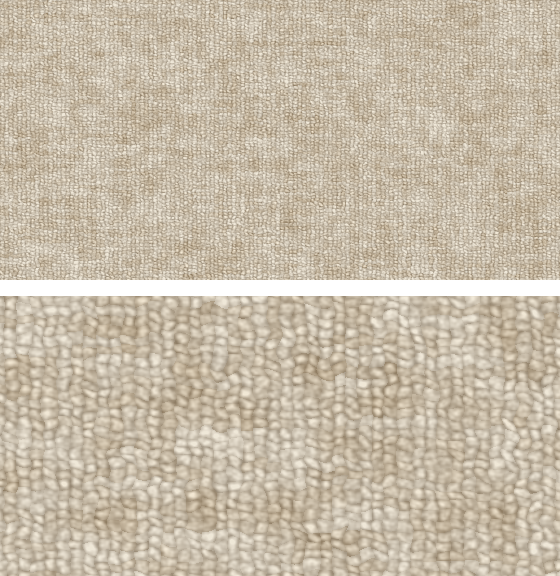
Top: the whole. Bottom: its middle third, enlarged.
A WebGL 2 fragment shader for this texture:

```glsl
#version 300 es
precision highp float;
// Draws a coarse beige woven cloth with irregular nubby knots and short yarn streaks.

uniform vec2 u_resolution;
out vec4 fragColor;

const vec2 THREADS = vec2(64.0, 82.0); // columns and rows per canvas height
const vec3 SHADOW_YARN = vec3(0.55, 0.49, 0.405);
const vec3 LIGHT_YARN = vec3(0.945, 0.908, 0.838);
const vec3 WARM_TINT = vec3(0.014, 0.0, -0.02);

float hash(vec2 p) {
    vec3 q = fract(vec3(p.xyx) * 0.1031);
    q += dot(q, q.yzx + 33.33);
    return fract((q.x + q.y) * q.z);
}

float cornerSlope(vec2 corner, vec2 offset) {
    float angle = 6.28318 * hash(corner);
    return dot(vec2(cos(angle), sin(angle)), offset);
}

// Gradient noise, centred on zero
float gradientNoise(vec2 p) {
    vec2 i = floor(p);
    vec2 f = p - i;
    vec2 w = f * f * f * (f * (f * 6.0 - 15.0) + 10.0);
    vec2 e = vec2(1.0, 0.0);
    float low = mix(cornerSlope(i, f), cornerSlope(i + e, f - e), w.x);
    float high = mix(cornerSlope(i + e.yx, f - e.yx), cornerSlope(i + 1.0, f - 1.0), w.x);
    return mix(low, high, w.y);
}

// Rounded yarn knot: one at the centre, zero in the gap
float knotShape(vec2 q, vec2 size) {
    vec2 a = pow(abs(q / size), vec2(2.3));
    float radius = pow(a.x + a.y, 1.0 / 2.3);
    return 1.0 - smoothstep(0.12, 0.66, radius);
}

// Tone that wanders along each column and row of yarn
float yarnStreaks(vec2 uv, vec2 cell) {
    float column = gradientNoise(vec2(cell.x * 7.31, uv.y * 9.0 + 40.0));
    float row = gradientNoise(vec2(uv.x * 8.0 + 80.0, cell.y * 5.37));
    return 0.17 * column + 0.21 * row;
}

// Broad blotches of bleached and tan yarn
float blotches(vec2 uv) {
    float broad = gradientNoise(uv * vec2(5.0, 6.0) + 17.0);
    float small = gradientNoise(uv * vec2(17.0, 23.0) + 53.0);
    return 0.10 * broad + 0.13 * small;
}

void main() {
    vec2 uv = gl_FragCoord.xy / u_resolution.y;

    // Straight weave grid whose yarns swell and pinch from knot to knot
    vec2 grid = uv * THREADS;
    vec2 swell = vec2(gradientNoise(grid * vec2(0.45, 0.6) + 7.0),
                      gradientNoise(grid * vec2(0.6, 0.4) + 91.0));
    grid += swell * vec2(0.55, 0.75);
    float column = floor(grid.x);
    grid.y += 0.25 * mod(column, 2.0) + 0.3 * hash(vec2(column, 9.0));
    vec2 cell = floor(grid);
    vec2 q = fract(grid) - 0.5;

    // Knots of differing size, slant, depth and brightness
    float variation = hash(cell + 11.0) - 0.5;
    float depth = 0.65 + 0.7 * hash(cell + 137.0);
    q.y += 0.45 * q.x * hash(cell + 71.0);
    vec2 size = vec2(1.02, 1.08) + 0.35 * (vec2(hash(cell + 23.0), hash(cell + 47.0)) - 0.5);
    float knot = knotShape(q, size);
    float relief = 0.44 * depth * (knot - 0.54) + 0.14 * (q.y - q.x) * knot;

    // Yarn tone and fine fibres
    float patchTone = blotches(uv) + yarnStreaks(uv, cell);
    float fibre = 0.30 * gradientNoise(uv * vec2(150.0, 190.0))
                + 0.22 * gradientNoise(uv * vec2(95.0, 110.0) + 29.0);
    float tone = 0.57 + relief + patchTone + fibre;
    tone += 0.18 * variation * knot;

    // Darker patches lean towards tan
    vec3 color = mix(SHADOW_YARN, LIGHT_YARN, clamp(tone, 0.0, 1.0));
    color += WARM_TINT * clamp(-6.0 * patchTone, -0.5, 1.0);
    fragColor = vec4(color, 1.0);
}
```
